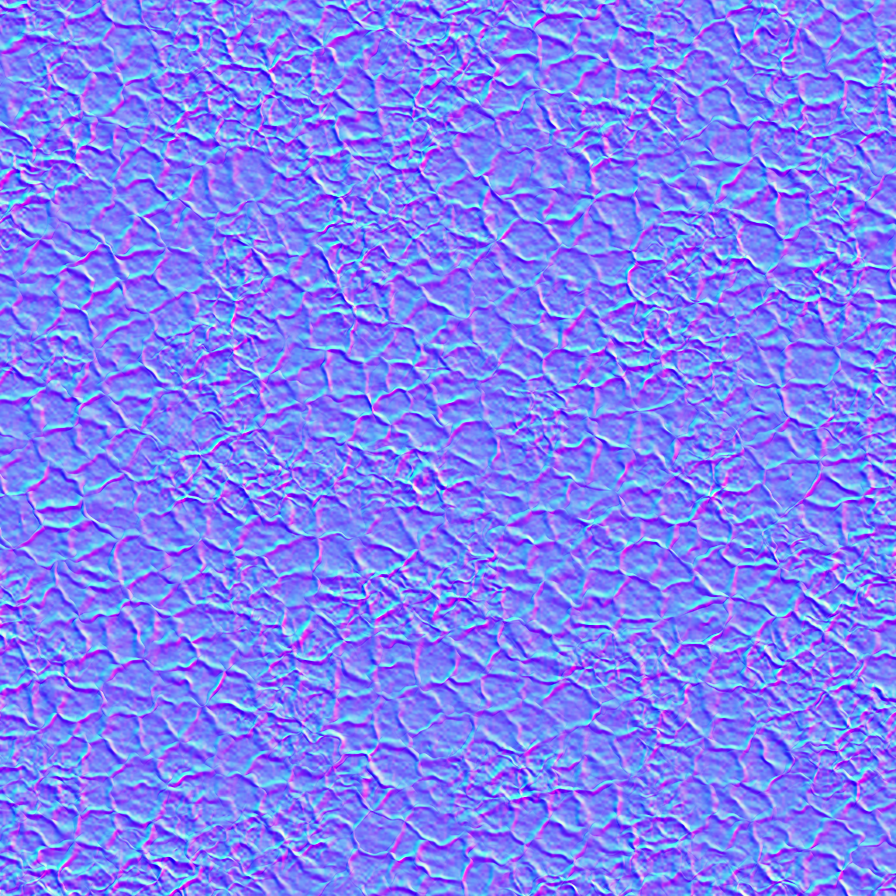
Give the GLSL for this texture map, as a WebGL 2 fragment shader.

```glsl
#version 300 es
precision highp float;

uniform vec2 u_resolution;
out vec4 fragColor;

vec2 hash2(vec2 cell) {
    uvec2 q = uvec2(ivec2(cell) + 4096);
    q = q * 1664525u + 1013904223u;
    q.x += q.y * 1664525u;
    q.y += q.x * 1664525u;
    q ^= q >> 16u;
    q.x += q.y * 1664525u;
    q.y += q.x * 1664525u;
    q ^= q >> 16u;
    return vec2(q & 0xffffu) / 65535.0;
}

float valueNoise(vec2 p) {
    vec2 cell = floor(p);
    vec2 f = p - cell;
    vec2 s = f * f * (3.0 - 2.0 * f);
    float low = mix(hash2(cell).x, hash2(cell + vec2(1.0, 0.0)).x, s.x);
    float high = mix(hash2(cell + vec2(0.0, 1.0)).x, hash2(cell + 1.0).x, s.x);
    return mix(low, high, s.y);
}

vec2 noisePair(vec2 p) {
    return vec2(valueNoise(p), valueNoise(p + vec2(37.3, 91.7))) - 0.5;
}

// Difference of the two nearest seed distances: zero on cell borders
float borderDistance(vec2 p) {
    vec2 cell = floor(p);
    float nearest = 8.0;
    float second = 8.0;
    for (int y = -1; y <= 1; y++) {
        for (int x = -1; x <= 1; x++) {
            vec2 neighbour = cell + vec2(x, y);
            float d = distance(p, neighbour + hash2(neighbour));
            second = min(second, max(nearest, d));
            nearest = min(nearest, d);
        }
    }
    return second - nearest;
}

float ridge(vec2 p, float width) {
    float d = borderDistance(p) / width;
    return exp(-d * d);
}

mat2 rotation(float angle) {
    float c = cos(angle);
    float s = sin(angle);
    return mat2(c, s, -s, c);
}

// Raised wrinkles around cells, with fine grain between them
float surfaceHeight(vec2 p) {
    vec2 warped = p + 0.013 * noisePair(p * 42.0) + 0.007 * noisePair(p * 105.0);
    vec2 stretched = rotation(0.15) * warped * vec2(0.92, 1.1);
    float strength = valueNoise(p * 24.0 + 5.0);
    float roughness = smoothstep(0.3, 0.75, valueNoise(p * 15.0 + 53.0));

    float wrinkles = ridge(stretched * 26.0, 0.21) * mix(0.0025, 0.0066, strength);
    wrinkles += ridge(stretched * 47.0 + 17.0, 0.28) * mix(0.0004, 0.0028, roughness);

    vec2 streaked = rotation(0.3) * p * vec2(0.75, 1.1);
    float grain = 0.0010 * valueNoise(p * 66.0);
    grain += 0.0026 * valueNoise(streaked * 140.0 + 11.0);
    grain += mix(0.0009, 0.0021, roughness) * valueNoise(p * 260.0 + 29.0);
    return wrinkles + grain;
}

vec2 surfaceSlope(vec2 p, float stepSize) {
    float here = surfaceHeight(p);
    float right = surfaceHeight(p + vec2(stepSize, 0.0));
    float above = surfaceHeight(p + vec2(0.0, stepSize));
    return (vec2(right, above) - here) / stepSize;
}

// Packs a slope as a tangent-space normal colour, steeper toward the right
vec3 normalColour(vec2 slope) {
    vec2 tilt = -slope * vec2(0.72, 1.05);
    tilt.x = tilt.x * (tilt.x > 0.0 ? 1.15 : 0.75) - 0.05;
    tilt /= sqrt(1.0 + 0.6 * tilt * tilt);
    float blue = 0.975 - 0.03 * dot(tilt, tilt);
    return vec3(0.5 + 0.5 * tilt, blue);
}

void main() {
    vec2 uv = gl_FragCoord.xy / u_resolution.y;
    vec2 slope = surfaceSlope(uv, 0.0016);
    fragColor = vec4(clamp(normalColour(slope), 0.0, 1.0), 1.0);
}
```
